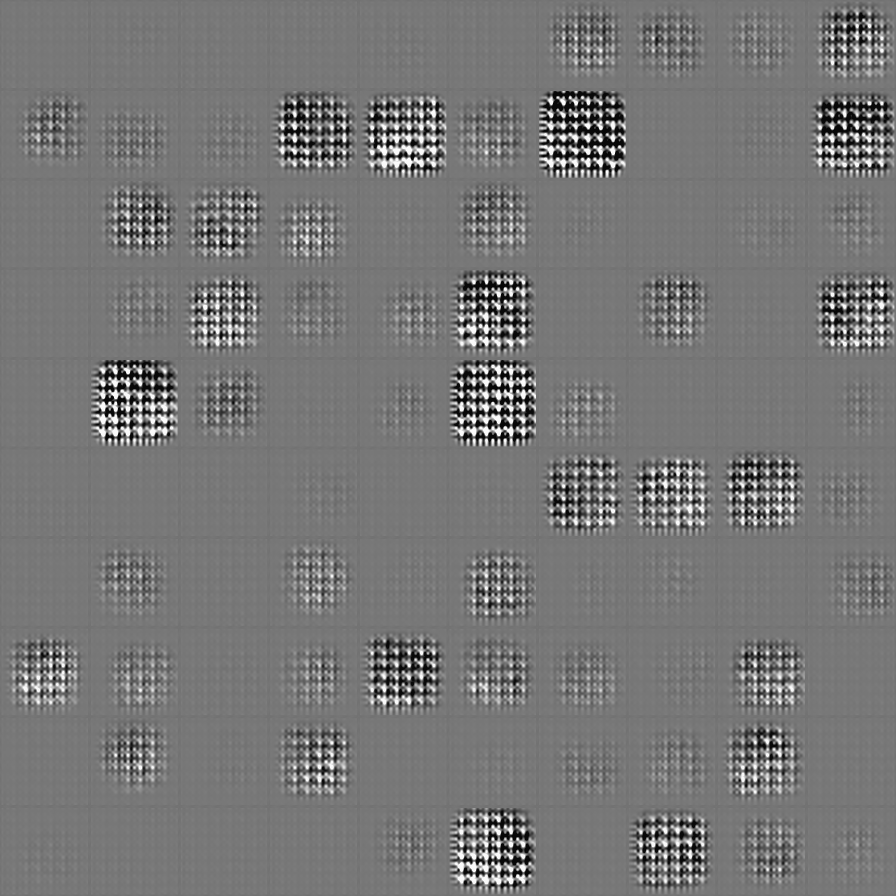
Write a WebGL 2 fragment shader that draws this pattern.

```glsl
#version 300 es
precision highp float;

#define CELLS 10.0
#define UNITS 29.0
#define PERIOD 4.0
#define GRAY 0.47
#define SEAM_DARKEN 0.022
#define GAIN 0.64
#define FAINT 0.010
#define SPARSITY 4.8
#define RIGHT_BIAS 2.7
#define BROAD 0.55
#define SEED 3.7

uniform vec2 u_resolution;
out vec4 fragColor;

const float TAU = 6.283185;

float hash(vec2 p) {
    return fract(sin(dot(p, vec2(127.1, 311.7)) + SEED) * 43758.5453);
}

float noise(vec2 p) {
    vec2 i = floor(p), f = fract(p);
    f = f * f * (3.0 - 2.0 * f);
    return mix(mix(hash(i), hash(i + vec2(1, 0)), f.x),
               mix(hash(i + vec2(0, 1)), hash(i + vec2(1, 1)), f.x), f.y);
}

// Dark scalloped strips and bright spots, split by two-unit ripples
float weave(vec2 p, vec2 cell, float strength) {
    vec2 phase = p / PERIOD;
    float scallop = 0.12 * cos(TAU * phase.x);
    float warp = 0.2 * (noise(p * 0.2 + cell * 17.0) - 0.5);
    float row = TAU * (phase.y + scallop + warp);
    float strips = sin(row);
    float posts = cos(TAU * phase.x + 0.6);
    float spots = pow(0.25 * (1.0 + strips) * (1.0 + posts), 1.5) - 0.2;

    // Ripples drift in strength across the patch
    vec2 ripple = cos(0.5 * TAU * p);
    float drift = 0.6 + 0.8 * noise(p * 0.16 + cell * 29.0);
    float fine = 0.55 * ripple.x + 0.15 * ripple.y + 0.5 * ripple.x * ripple.y;
    float grain = noise(p + cell * 31.0) - 0.5;
    float coarse = mix(0.3, 0.6, strength) * strips + 0.32 * posts + 0.6 * spots;
    return coarse + mix(1.05, 0.7, strength) * drift * fine + 0.8 * grain;
}

// Soft rounded patch that fills more of its cell as it gets stronger
float patchMask(vec2 f, vec2 cell, float strength) {
    vec2 jitter = vec2(hash(cell + 11.3), hash(cell + 23.9)) - 0.5;
    vec2 center = 0.5 + (1.0 - strength) * (0.22 * jitter + vec2(0.06, -0.02));
    float radius = mix(0.46, 0.54, strength);
    float power = mix(2.2, 5.0, strength);
    vec2 q = pow(abs(f - center) / radius, vec2(power));
    float d = pow(q.x + q.y, 1.0 / power);
    float mask = 1.0 - smoothstep(mix(0.15, 0.8, strength), 1.0, d);
    float mottling = 0.3 + 1.4 * noise(f * 3.5 + cell * 13.0);
    return mask * mix(mottling, 1.0, 0.5 * strength);
}

void main() {
    vec2 grid = gl_FragCoord.xy / u_resolution * CELLS;
    vec2 cell = floor(grid);
    vec2 f = fract(grid);
    vec2 p = f * UNITS - 0.5;

    // A few strong cells, many faint ones, busier to the right
    float sparsity = SPARSITY - RIGHT_BIAS * cell.x / (CELLS - 1.0);
    float strength = pow(hash(cell + 5.1), sparsity);

    // One-unit seam between cells
    vec2 edge = min(f, 1.0 - f) * UNITS;
    vec2 blur = 0.5 * CELLS * UNITS / u_resolution;
    vec2 inner = smoothstep(0.5 - blur, 0.5 + blur, edge);
    float inside = inner.x * inner.y;

    // Woven patch with cloudy shading, darker above and lighter below
    float mask = patchMask(f, cell, strength);
    float fabric = weave(p, cell, strength);
    float cloud = noise(f * 2.6 + cell * 19.0) - 0.5;
    float wave = fabric + BROAD * (0.42 - f.y + cloud);

    // Fine bright dots along the bottom and left borders
    vec2 dots = 0.9 * cos(0.5 * TAU * p) + 0.1;
    wave = mix(dots.y, wave, smoothstep(0.8, 3.0, p.x));
    wave = mix(dots.x, wave, smoothstep(0.8, 3.0, p.y));

    // Ghost of the weave in the empty cells, and dotted seams
    float ghost = FAINT * fabric * (0.4 + noise(f * 3.0 + cell * 7.0));
    float seam = SEAM_DARKEN * (0.7 + 0.3 * cos(TAU * (p.x + p.y) / PERIOD));
    float contrast = GAIN * pow(strength, 0.9) * mask;
    float tone = GRAY + inside * (ghost + contrast * wave);
    tone -= (1.0 - inside) * seam;

    fragColor = vec4(vec3(clamp(tone, 0.03, 0.98)), 1.0);
}
```
